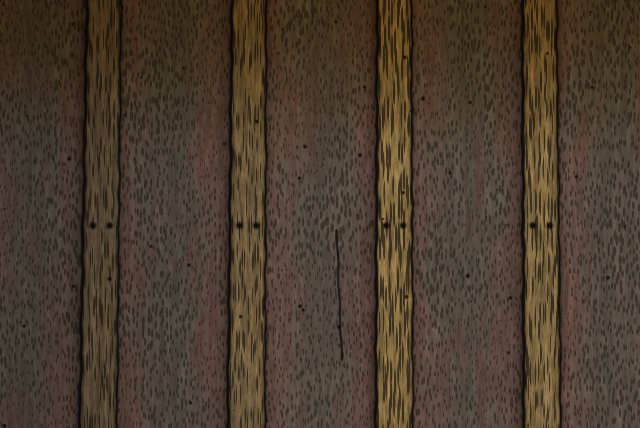
Reproduce this texture procedurally as a Shadertoy shader.

```glsl
// Weathered board-and-batten wall: wide red-brown boards, four narrow worn battens.
// Stretched cellular noise makes grain, flecks and specks; layered sines make stains.
// Lengths are fractions of the canvas width; h runs 0..1 from bottom to top.

const vec2 FIRST_CENTRE = vec2(0.154, 0.163);   // first batten at bottom, top
const vec2 PITCH = vec2(0.2313, 0.2268);        // batten spacing at bottom, top
const vec2 BATTEN_HALF = vec2(0.0272, 0.0248);  // half width at bottom, top
const vec4 BATTEN_WEAR = vec4(0.10, 0.55, 1.0, 0.80);
const float GAP_WIDTH = 0.0045;
const float NAIL_HEIGHT = 0.473;
const float NAIL_OFFSET = 0.0132;
const float NAIL_RADIUS = 0.0040;
const float SPECK_SCALE = 17.0;
const vec2 CRACK_LOW = vec2(0.534, 0.107);
const vec2 CRACK_HIGH = vec2(0.526, 0.309);

const vec3 RED_BOARD = vec3(0.395, 0.297, 0.260);
const vec3 GREY_BOARD = vec3(0.315, 0.285, 0.245);
const vec3 DULL_BATTEN = vec3(0.350, 0.290, 0.225);
const vec3 WORN_BATTEN = vec3(0.520, 0.425, 0.255);
const vec3 MOULD = vec3(0.150, 0.125, 0.092);
const vec3 GAP = vec3(0.055, 0.042, 0.032);
const vec3 TOP_TINT = vec3(0.76, 0.66, 0.43);

vec2 hash2(vec2 c) {
    vec3 q = fract(c.xyx * vec3(0.1031, 0.1030, 0.0973));
    q += dot(q, q.yzx + 33.33);
    return fract((q.xx + q.yz) * q.zy);
}

// Cellular noise: distance to the nearest point, and that cell's random value
vec2 cells(vec2 p) {
    vec2 base = floor(p), nearest = vec2(9.0, 0.0);
    for (int j = -1; j <= 1; j++)
    for (int i = -1; i <= 1; i++) {
        vec2 cell = base + vec2(i, j);
        float dist = length(cell + hash2(cell) - p);
        if (dist < nearest.x) nearest = vec2(dist, hash2(cell + 57.0).x);
    }
    return nearest;
}

// Layered cellular noise, centred on zero, roughly -1..1
float grain(vec2 p) {
    float sum = 0.0, weight = 0.5;
    for (int i = 0; i < 3; i++) {
        sum += weight * (cells(p).x - 0.45);
        p = p * vec2(2.1, 2.3) + 17.3;
        weight *= 0.65;
    }
    return 3.0 * sum;
}

// Layered warped sines for broad stains, roughly -1..1
float stains(vec2 p) {
    float sum = 0.0, weight = 0.5;
    for (int i = 0; i < 4; i++) {
        sum += weight * sin(p.x + 1.7 * sin(p.y)) * cos(p.y + 1.3 * sin(0.7 * p.x));
        p = mat2(1.6, 0.7, -0.7, 1.6) * p + 2.4;
        weight *= 0.7;
    }
    return sum;
}

float segmentDistance(vec2 p, vec2 a, vec2 b) {
    vec2 ab = b - a;
    return length(p - a - ab * clamp(dot(p - a, ab) / dot(ab, ab), 0.0, 1.0));
}

vec3 boardColour(vec2 p, float across, float id) {
    vec2 q = p + vec2(0.0, 5.3 * id);
    float middle = 1.0 - abs(2.0 * across - 1.0);
    float broad = stains(q * vec2(26.0, 9.0));
    float streak = grain(q * vec2(55.0, 4.0));
    float fine = grain(q * vec2(150.0, 24.0));
    float greyness = smoothstep(0.15, 0.95, middle + 0.40 * broad + 0.25 * streak);
    vec3 col = mix(RED_BOARD, GREY_BOARD, greyness);
    col *= 1.0 + 0.12 * streak + 0.14 * fine + 0.07 * broad;
    // Mould flecks gather where the stain is deep
    float fleck = cells(q * vec2(170.0, 55.0)).x;
    float amount = 0.25 + 0.14 * broad + 0.10 * streak;
    return mix(col, MOULD, 0.6 * (1.0 - smoothstep(amount - 0.1, amount + 0.1, fleck)));
}

vec3 battenColour(vec2 p, float id, float wear) {
    vec2 q = p + vec2(0.0, 3.7 * id + 20.0);
    float broad = stains(q * vec2(40.0, 8.0));
    float streak = grain(q * vec2(110.0, 6.0));
    vec3 col = mix(DULL_BATTEN, WORN_BATTEN, clamp(wear + 0.2 * broad, 0.0, 1.0));
    col *= 1.0 + 0.22 * streak + 0.16 * grain(q * vec2(190.0, 35.0));
    // Long dark splits, denser on worn wood
    float split = cells(q * vec2(210.0, 17.0)).x;
    float amount = 0.20 + 0.12 * wear + 0.10 * broad;
    return mix(col, MOULD, 0.8 * (1.0 - smoothstep(amount - 0.08, amount + 0.1, split)));
}

void mainImage(out vec4 fragColor, in vec2 fragCoord) {
    vec2 p = fragCoord / iResolution.x;
    float h = fragCoord.y / iResolution.y;
    float px = 1.0 / iResolution.x;

    // Nearest batten and position across the board
    float pitch = mix(PITCH.x, PITCH.y, h);
    float slot = (p.x - mix(FIRST_CENTRE.x, FIRST_CENTRE.y, h)) / pitch;
    float id = clamp(floor(slot + 0.5), 0.0, 3.0);
    float wear = BATTEN_WEAR[int(id)];
    float x = (slot - id) * pitch;
    float wobble = 0.0007 * (sin(h * 31.0 + id * 4.0) + sin(h * 83.0 + id * 9.0));
    float outside = abs(x + wobble) - mix(BATTEN_HALF.x, BATTEN_HALF.y, h);
    float leftSide = step(x, 0.0);

    // Boards with the shadow beside each batten
    vec3 col = boardColour(p, fract(slot), floor(slot));
    float reach = mix(0.006, 0.011, leftSide);
    col *= 1.0 - mix(0.45, 0.65, leftSide) * exp(-max(outside, 0.0) / reach);
    float crack = segmentDistance(p + vec2(0.0008 * sin(p.y * 90.0), 0.0), CRACK_LOW, CRACK_HIGH);
    col = mix(col, GAP, 0.75 * (1.0 - smoothstep(0.0006, 0.0014 + px, crack)));
    float gap = GAP_WIDTH * mix(0.65, 1.0, leftSide);
    col = mix(col, GAP, 0.9 * (1.0 - smoothstep(gap - px, gap + px, outside)));

    // Batten with rubbed, darker rims
    vec3 batten = battenColour(p, id, wear);
    batten *= 0.72 + 0.28 * smoothstep(0.0, 0.005, -outside);
    col = mix(col, batten, 1.0 - smoothstep(-px, px, outside));

    // Paired nails and scattered specks
    float rowHeight = NAIL_HEIGHT * iResolution.y / iResolution.x;
    float nail = length(vec2(abs(x) - NAIL_OFFSET, p.y - rowHeight));
    col *= 1.0 - 0.35 * (1.0 - smoothstep(NAIL_RADIUS, 2.2 * NAIL_RADIUS, nail));
    col = mix(col, GAP, 0.95 * (1.0 - smoothstep(NAIL_RADIUS - px, NAIL_RADIUS + px, nail)));
    vec2 speck = cells(p * SPECK_SCALE + 4.0);
    float radius = 0.0032 * smoothstep(0.65, 1.0, speck.y);
    float spot = 1.0 - smoothstep(radius - px, radius + px, speck.x / SPECK_SCALE);
    col = mix(col, GAP, 0.8 * spot * step(0.65, speck.y));

    // Warm dim light under the eave and toward the left
    col *= mix(vec3(1.0), TOP_TINT, smoothstep(0.55, 1.0, h));
    col *= mix(0.84, 1.04, smoothstep(0.0, 0.5, p.x));
    fragColor = vec4(clamp(col, 0.0, 1.0), 1.0);
}
```
